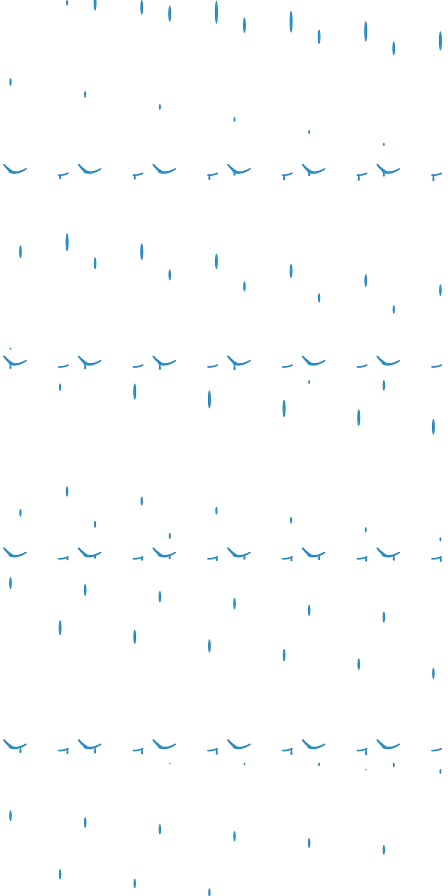
A Shadertoy shader for this pattern:

```glsl
const float COLUMNS = 6.0;
const float CELL_WIDTH = 64.0;   // design units; six cells span the canvas width
const float CELL_HEIGHT = 164.4;
const float FIRST_ROW = 146.1;   // depth of the first full row of curves
const float HEADROOM = 6.3;      // space above each curve inside its cell
const float FALL_LIMIT = 158.0;

const vec3 PAPER = vec3(1.0);
const vec3 WATER = vec3(0.15, 0.58, 0.80);
const vec3 RIM = vec3(0.06, 0.43, 0.64);

// Falling drops: x, lip depth, birth step
const vec3 FALL_START[7] = vec3[7](
    vec3(9.0, 15.5, -13.4), vec3(9.0, 15.5, 9.5),
    vec3(17.5, 14.5, -6.33), vec3(17.5, 14.5, 19.2),
    vec3(51.5, 18.4, 5.2), vec3(57.5, 18.4, -6.6), vec3(57.5, 20.0, 21.7));
// Falling drops: speed, length at birth, shrink per step
const vec3 FALL_MOTION[7] = vec3[7](
    vec3(10.3, 12.2, 0.8), vec3(5.75, 10.4, 0.17),
    vec3(9.55, 15.0, 0.7), vec3(1.0, 8.0, 0.2),
    vec3(7.5, 17.0, 0.66), vec3(7.67, 22.0, 1.07), vec3(3.0, 20.0, 1.0));
// Hanging drops: x, depth, first step, last step
const vec4 HANGING[4] = vec4[4](
    vec4(9.0, 1.5, 2.5, 9.5), vec4(17.5, 1.2, 13.0, 19.5),
    vec4(51.5, 3.6, -3.0, 5.0), vec4(57.8, 2.5, 11.5, 22.0));

float ellipseDistance(vec2 p, vec2 radii) {
    float k = length(p / radii);
    return k * (k - 1.0) / max(length(p / (radii * radii)), 1e-4);
}

float taperedSegment(vec2 p, vec2 a, vec2 b, float ra, float rb) {
    vec2 ab = b - a;
    float h = clamp(dot(p - a, ab) / dot(ab, ab), 0.0, 1.0);
    return length(p - a - ab * h) - mix(ra, rb, h);
}

vec2 bezier(vec2 a, vec2 b, vec2 c, float t) {
    return mix(mix(a, b, t), mix(b, c, t), t);
}

float brushArc(vec2 p, vec2 a, vec2 b, vec2 c, float ra, float rb) {
    const int STEPS = 10;
    float d = 1e3;
    for (int i = 0; i < STEPS; i++) {
        float t0 = float(i) / float(STEPS);
        float t1 = float(i + 1) / float(STEPS);
        d = min(d, taperedSegment(p, bezier(a, b, c, t0), bezier(a, b, c, t1),
                                  mix(ra, rb, t0), mix(ra, rb, t1)));
    }
    return d;
}

// A drop emerges below its lip, then shrinks as it falls
float fallingDrop(vec2 p, float stepIndex, vec3 start, vec3 motion) {
    float age = stepIndex - start.z;
    float head = start.y + motion.x * age;
    float len = motion.y - motion.z * age;
    if (age <= 0.0 || len <= 0.0 || head > FALL_LIMIT) return 1e3;
    float tail = max(start.y, head - len);
    float halfLength = 0.5 * (head - tail);
    float halfWidth = min(1.25, 0.6 + 0.09 * halfLength);
    return ellipseDistance(p - vec2(start.x, 0.5 * (head + tail)),
                           vec2(halfWidth, max(halfLength, 0.4)));
}

float hangingDrop(vec2 p, float stepIndex, vec4 drip) {
    if (stepIndex < drip.z || stepIndex > drip.w) return 1e3;
    float growth = (stepIndex - drip.z) / (drip.w - drip.z);
    vec2 lip = drip.xy;
    vec2 tip = lip + vec2(0.0, mix(1.8, 4.6, growth));
    return taperedSegment(p, lip, tip, 0.5, 0.85);
}

float cellDistance(vec2 p, float stepIndex) {
    // Curved brush strokes
    float d = brushArc(p, vec2(3.5, -4.9), vec2(6.5, -1.3), vec2(10.0, 1.2), 0.7, 1.25);
    d = min(d, brushArc(p, vec2(8.7, 0.8), vec2(14.0, 3.6), vec2(22.2, -1.3), 1.25, 0.6));
    d = min(d, brushArc(p, vec2(50.4, 4.0), vec2(54.0, 4.3), vec2(58.2, 2.5), 0.65, 0.65));

    // Water
    for (int i = 0; i < 4; i++) d = min(d, hangingDrop(p, stepIndex, HANGING[i]));
    for (int i = 0; i < 7; i++)
        d = min(d, fallingDrop(p, stepIndex, FALL_START[i], FALL_MOTION[i]));
    return d;
}

void mainImage(out vec4 fragColor, in vec2 fragCoord) {
    float pixel = COLUMNS * CELL_WIDTH / iResolution.x;
    vec2 p = vec2(fragCoord.x, iResolution.y - fragCoord.y) * pixel;
    p.y -= FIRST_ROW - HEADROOM;

    // Each cell is one step later than its left neighbour
    vec2 cellSize = vec2(CELL_WIDTH, CELL_HEIGHT);
    vec2 cell = floor(p / cellSize);
    vec2 local = p - cell * cellSize - vec2(0.0, HEADROOM);
    float d = cellDistance(local, cell.x + COLUMNS * cell.y);

    float coverage = clamp(0.5 - d / pixel, 0.0, 1.0);
    vec3 ink = mix(RIM, WATER, smoothstep(0.0, 0.8, -d));
    fragColor = vec4(mix(PAPER, ink, coverage), 1.0);
}
```
